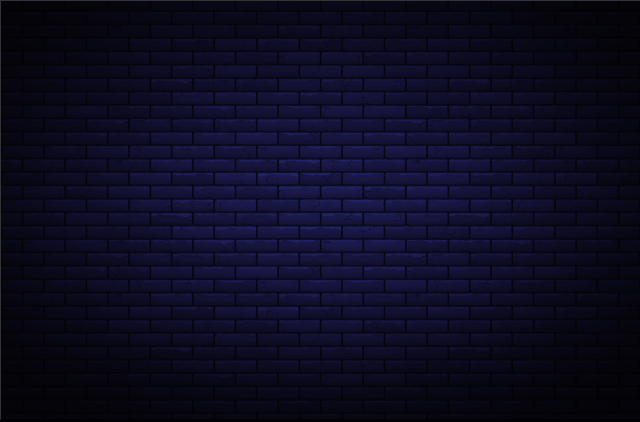
Reproduce this texture procedurally as a WebGL 2 fragment shader.

```glsl
#version 300 es
precision highp float;
uniform vec2 u_resolution;
out vec4 outColor;

float hash(vec2 p) {
    return fract(sin(dot(p, vec2(127.1, 311.7))) * 4375.85);
}

float roundedBox(vec2 p, vec2 halfSize, float radius) {
    vec2 d = abs(p) - halfSize + radius;
    return length(max(d, 0.0)) + min(max(d.x, d.y), 0.0) - radius;
}

// Gap between the two nearest cell points: small along cell borders
float cellBorder(vec2 p) {
    vec2 base = floor(p);
    float nearest = 9.0, second = 9.0;
    for (int y = -1; y <= 1; y++) {
        for (int x = -1; x <= 1; x++) {
            vec2 cell = base + vec2(x, y);
            vec2 point = cell + vec2(hash(cell), hash(cell + 41.3));
            float d = distance(p, point);
            second = min(second, max(nearest, d));
            nearest = min(nearest, d);
        }
    }
    return second - nearest;
}

float wave(float x, float phase) {
    return 0.5 * sin(x * 2.3 + phase) + 0.3 * sin(x * 5.1 + phase * 2.7)
         + 0.2 * sin(x * 11.0 - phase * 1.9);
}

void main() {
    vec2 uv = gl_FragCoord.xy / u_resolution;
    float pixel = 31.49 / u_resolution.y;

    // Running bond, with rows counted downward; lengths in row heights
    vec2 wall = vec2(uv.x * 15.03 + 0.47, (1.0 - uv.y) * 31.49 + 0.177);
    float row = floor(wall.y);
    wall.x -= 0.5 * mod(row, 2.0);
    vec2 brick = vec2(floor(wall.x), row);
    vec2 local = (fract(wall) - 0.5) * vec2(3.17, 1.0);

    // Brick character repeats in blocks of seven by ten
    vec2 id = mod(brick, vec2(7.0, 10.0));
    float seed = hash(id + 3.0);
    float phase = seed * 6.283;

    // Worn brick outline
    float edge = roundedBox(local, vec2(1.52, 0.435), 0.1)
               + 0.018 * wave(local.x * 2.0 + local.y * 5.0, phase);
    float face = 1.0 - smoothstep(-pixel * 0.6, pixel * 0.6, edge);

    // Elliptical pool of light
    float radius = length((uv - vec2(0.5, 0.525)) * 2.0);
    float light = 0.12 + 0.88 * (1.0 - smoothstep(0.1, 1.35, radius));

    vec3 mortar = vec3(0.035, 0.035, 0.125);
    vec3 clay = vec3(0.093, 0.088, 0.265) * (0.9 + 0.2 * hash(id + 17.0));
    clay *= 1.0 - 0.22 * smoothstep(-0.1, 0.45, local.y);

    // Ragged highlight below the top edge
    float depth = 0.13 + 0.13 * wave(local.x, phase) + 0.1 * (seed - 0.5);
    float fromTop = local.y + 0.42;
    float sheen = smoothstep(-0.02, 0.06, fromTop)
                * (1.0 - smoothstep(depth - 0.04, depth + 0.06, fromTop));
    vec3 sheenColor = mix(vec3(0.12, 0.15, 0.42), vec3(0.145, 0.125, 0.4),
                          smoothstep(0.0, 0.5, radius));
    clay = mix(clay, sheenColor, sheen * (0.4 + 0.5 * hash(id + 29.0)));

    // Cracks and chips on some bricks
    float border = cellBorder(local * vec2(1.1, 1.7) + id * 7.3);
    float crack = 1.0 - smoothstep(0.02, 0.06 + pixel * 0.5, border);
    float patchMask = smoothstep(0.1, 0.5, wave(local.x * 0.8, phase * 3.0));
    crack *= patchMask * step(0.45, hash(id + 53.0));
    clay = mix(clay, mortar, crack * 0.55);

    // Darker joint at the brick ends
    float joint = smoothstep(1.47, 1.57, abs(local.x));
    mortar *= 1.0 - 0.35 * joint;

    vec3 color = mix(mortar, clay, face) * light;
    color += vec3(0.006, 0.005, 0.008);

    // Thin border: pale at the top and left, black at the bottom
    float rim = max(1.0 - smoothstep(0.001, 0.002, uv.x),
                    smoothstep(0.997, 0.9985, uv.y));
    color = mix(color, vec3(0.2, 0.2, 0.22), rim);
    color *= smoothstep(0.003, 0.009, uv.y);
    outColor = vec4(color, 1.0);
}
```
